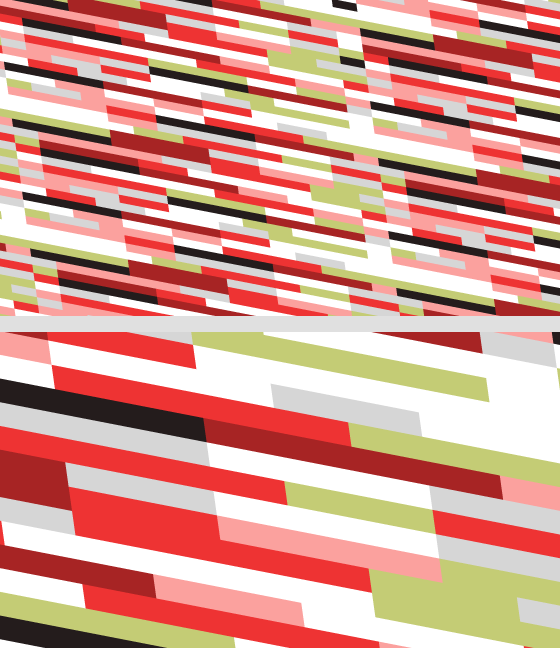
Top, the full canvas; bottom, a detail of the centre.
Reproduce this pattern procedurally as a WebGL 2 fragment shader.

```glsl
#version 300 es
precision highp float;
// Slanted rows of coloured bars, repeating on a skewed lattice of 16 rows by 15 cells.

uniform vec2 u_resolution;
out vec4 fragColor;

// Lengths are fractions of the canvas height.
const float ROWS = 40.0;        // rows per canvas height
const float SLOPE = 0.194;      // fall of the rows from left to right
const float CELL = 0.0782;      // half of a short bar
const float CUT_SHIFT = 0.0036; // sideways step of the bar ends per row
const vec2 ORIGIN = vec2(-0.0093, 0.0428);
const float TILE_ROWS = 16.0;
const float TILE_CELLS = 15.0;
const float TILE_STEP = 4.0;    // rows skipped from one tile to the next
const int SAMPLES = 4;

const vec3 WHITE = vec3(1.0);
const vec3 GRAY = vec3(0.84);
const vec3 PINK = vec3(0.985, 0.63, 0.62);
const vec3 RED = vec3(0.935, 0.20, 0.20);
const vec3 MAROON = vec3(0.655, 0.14, 0.14);
const vec3 GREEN = vec3(0.77, 0.80, 0.46);
const vec3 BLACK = vec3(0.14, 0.11, 0.11);

float hash(float n) {
  return fract(sin(n * 12.9898 + 4.1) * 43758.5453);
}

// Permutes the row numbers of a tile; the factor must be odd.
float shuffle(float row, float factor, float offset) {
  return mod(row * factor + offset, TILE_ROWS);
}

vec3 choose(float k, vec3 limits, vec3 a, vec3 b, vec3 c, vec3 d) {
  return k < limits.x ? a : k < limits.y ? b : k < limits.z ? c : d;
}

// First cell of the leading bar of a row.
float leadStart(float row, float rank) {
  if (rank > 4.5) return floor(hash(row) * TILE_CELLS);
  if (abs(mod(row, 6.0) - 3.0) < 0.5) return 6.0;
  return row < 0.5 ? 1.0 : 0.0;
}

// Colour of a cell: bars of 4, 2 + 2 (or 4), 2, 3 and 2 cells follow each other.
vec3 barColor(float row, float cell, float rank) {
  if (cell < 4.0)
    return choose(rank, vec3(5.0, 9.0, 13.0), BLACK, GREEN, RED, WHITE);
  if (cell < 8.0 && rank < 6.5) return MAROON;
  if (cell < 6.0)
    return choose(shuffle(row, 5.0, 3.0), vec3(9.0, 12.0, 14.0), PINK, GREEN, WHITE, GRAY);
  if (cell < 8.0)
    return choose(shuffle(row, 3.0, 7.0), vec3(6.0, 10.0, 13.0), GRAY, RED, WHITE, GREEN);
  if (cell < 10.0)
    return choose(shuffle(row, 7.0, 2.0), vec3(5.0, 11.0, 15.0), PINK, GRAY, RED, WHITE);
  if (cell < 13.0)
    return choose(shuffle(row, 13.0, 5.0), vec3(10.0, 15.0, 16.0), WHITE, PINK, RED, WHITE);
  return choose(shuffle(row, 9.0, 6.0), vec3(6.0, 9.0, 12.0), GRAY, RED, GREEN, WHITE);
}

vec3 pattern(vec2 p) {
  // Skewed coordinates, counted in rows and cells
  float r = (1.0 - p.y - SLOPE * p.x - ORIGIN.y) * ROWS;
  float h = (p.x - CUT_SHIFT * r - ORIGIN.x) / CELL;
  float row = floor(r);

  // Fold onto one tile
  float tile = floor(h / TILE_CELLS);
  row += tile * TILE_STEP;
  h -= tile * TILE_CELLS;
  float band = floor(row / TILE_ROWS);
  row -= band * TILE_ROWS;

  // Upper bands sit one cell to the left
  float rank = shuffle(row, 11.0, 1.0);
  float cell = mod(h - leadStart(row, rank) - min(band, 0.0), TILE_CELLS);
  return barColor(row, cell, rank);
}

void main() {
  // Average a grid of samples for smooth edges
  vec3 sum = vec3(0.0);
  for (int j = 0; j < SAMPLES; j++) {
    for (int i = 0; i < SAMPLES; i++) {
      vec2 offset = (vec2(i, j) + 0.5) / float(SAMPLES) - 0.5;
      sum += pattern((gl_FragCoord.xy + offset) / u_resolution.y);
    }
  }
  fragColor = vec4(sum / float(SAMPLES * SAMPLES), 1.0);
}
```
